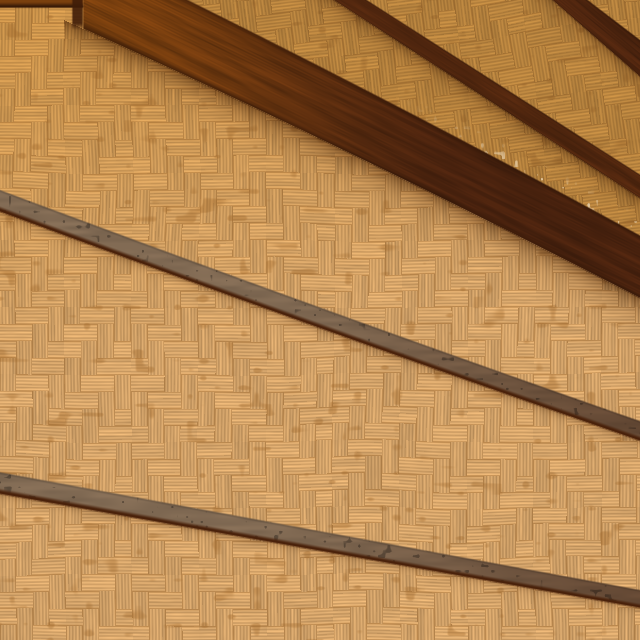
Give the GLSL for this texture, as a WebGL 1 fragment shader.

```glsl
precision highp float;
uniform vec2 u_resolution;

const float CELL = 0.0262;        // width of one woven bundle
const float STRANDS = 5.0;        // strands in a bundle
const float ZIGZAG = 12.0;        // cells between herringbone turns
const vec3 STRAW_PALE = vec3(0.86, 0.68, 0.47);
const vec3 STRAW_GOLD = vec3(0.79, 0.56, 0.25);
const vec3 STRAW_DEEP = vec3(0.62, 0.40, 0.16);
const vec3 WOOD_WARM = vec3(0.48, 0.25, 0.055);
const vec3 WOOD_DARK = vec3(0.29, 0.135, 0.055);
const vec3 WOOD_EDGE = vec3(0.19, 0.085, 0.025);
const vec3 BATTEN_GREY = vec3(0.51, 0.42, 0.33);
const vec3 BATTEN_BROWN = vec3(0.39, 0.28, 0.20);

float hash(vec2 p) {
  return fract(sin(dot(p, vec2(127.1, 311.7))) * 43758.5453);
}

float noise(vec2 p) {
  vec2 i = floor(p), f = fract(p);
  f = f * f * (3.0 - 2.0 * f);
  return mix(mix(hash(i), hash(i + vec2(1.0, 0.0)), f.x),
             mix(hash(i + vec2(0.0, 1.0)), hash(i + 1.0), f.x), f.y);
}

// Height of a slightly bowed line running from ends.x to ends.y.
float lineY(float x, vec2 ends, float bow) {
  return mix(ends.x, ends.y, x) + bow * 4.0 * x * (1.0 - x);
}

// Returns coverage, position across (0 bottom, 1 top) and distance below.
vec3 bar(vec2 p, vec2 top, vec2 bottom, float bow) {
  float t = lineY(p.x, top, bow), b = lineY(p.x, bottom, bow);
  float aa = 1.3 / u_resolution.y;
  float cover = smoothstep(-aa, aa, p.y - b) * smoothstep(-aa, aa, t - p.y);
  return vec3(cover, clamp((p.y - b) / max(t - b, 0.001), 0.0, 1.0), b - p.y);
}

float shadow(float below, float reach) {
  return exp(-max(below, 0.0) / reach) * step(0.0, below);
}

// Twill weave: bundles float over two cells, stepping into herringbone.
vec3 weave(vec2 p, float gold) {
  vec2 q = p + 0.007 * vec2(noise(p * 7.0), noise(p * 7.0 + 31.0));
  q /= CELL;
  vec2 cell = floor(q), f = fract(q);
  float zig = abs(mod(cell.x + 5.0, 2.0 * ZIGZAG) - ZIGZAG);
  float phase = mod(zig + cell.y, 4.0);
  float flat_ = step(phase, 1.5);
  float across = mix(q.x, q.y, flat_);
  float along = mix(q.y, q.x, flat_);
  float strand = floor(across * STRANDS);
  float tone = hash(vec2(strand, flat_ * 17.0 + floor(along / 4.0)));
  float round_ = 0.5 - 0.5 * cos(6.28318 * across * STRANDS);
  float edge = mix(min(f.x, 1.0 - f.x), min(f.y, 1.0 - f.y), flat_);
  float gap = 1.0 - smoothstep(0.0, 0.12, edge);
  float fibre = noise(vec2(across * 14.0, along * 1.5));
  vec3 c = mix(STRAW_PALE, STRAW_GOLD, gold);
  c *= 0.85 + 0.11 * round_ + 0.10 * tone + 0.06 * fibre;
  c = mix(c, STRAW_DEEP, 0.30 * gap + 0.12 * (1.0 - round_));
  c *= mix(0.98, 1.02, flat_);
  float knot = smoothstep(0.78, 0.95, noise(q * vec2(1.3, 1.9) + 9.0));
  return mix(c, STRAW_DEEP, 0.38 * knot);
}

vec3 batten(vec2 p, vec3 b) {
  vec3 c = mix(BATTEN_GREY, BATTEN_BROWN, smoothstep(0.35, 1.1, p.x));
  c *= 0.92 + 0.14 * noise(p * vec2(25.0, 160.0));
  c *= 1.0 - 0.3 * smoothstep(0.82, 0.95, noise(p * 130.0));
  c = mix(WOOD_EDGE * 1.5, c, smoothstep(0.08, 0.30, b.y));
  return mix(c, c * 0.8, smoothstep(0.85, 1.0, b.y));
}

vec3 timber(vec2 p, float v, float slope, float warmth) {
  vec2 g = vec2(p.x, p.y + slope * p.x);
  float grain = noise(g * vec2(9.0, 150.0)) * 0.6 + noise(g * vec2(30.0, 420.0)) * 0.4;
  vec3 c = mix(WOOD_DARK, WOOD_WARM, warmth) * (0.78 + 0.42 * grain);
  float rim = smoothstep(0.0, 0.10, v) * smoothstep(1.0, 0.90, v);
  return mix(WOOD_EDGE, c, 0.35 + 0.65 * rim);
}

void main() {
  vec2 p = gl_FragCoord.xy / u_resolution;
  float aa = 1.3 / u_resolution.x;

  vec3 beam = bar(p, vec2(1.142, 0.632), vec2(1.013, 0.534), 0.009);
  vec3 upper = bar(p, vec2(1.366, 0.727), vec2(1.337, 0.690), 0.0);
  vec3 corner = bar(p, vec2(1.700, 0.9375), vec2(1.756, 0.880), 0.0);
  vec3 high = bar(p, vec2(0.703, 0.342), vec2(0.669, 0.311), -0.003);
  vec3 low = bar(p, vec2(0.262, 0.078), vec2(0.228, 0.050), 0.0);

  // Woven panels, tilted and deeper in colour behind the beam
  float behind = step(0.06, -beam.z);
  float a = -0.13 * behind;
  vec2 w = mat2(cos(a), sin(a), -sin(a), cos(a)) * p;
  float gold = 0.62 * smoothstep(0.35, 1.05, p.y - 0.15 * p.x) + 0.18;
  vec3 col = weave(w, mix(gold, 0.9, behind)) * mix(1.0, 0.91, behind);

  // Contact shadows
  float shade = 0.50 * shadow(beam.z, 0.022) * step(0.1, p.x);
  shade += 0.40 * shadow(upper.z, 0.014) + 0.35 * shadow(corner.z, 0.014);
  shade += 0.30 * shadow(high.z, 0.007) + 0.25 * shadow(low.z, 0.006);
  col *= 1.0 - min(shade, 0.7) * vec3(0.75, 0.9, 1.1);

  // Bright flecks along the top of the beam
  float rise = p.y - lineY(p.x, vec2(1.142, 0.632), 0.009);
  float fleck = smoothstep(0.76, 0.92, noise(p * 150.0));
  fleck *= smoothstep(0.035, 0.005, rise) * step(0.0, rise) * smoothstep(0.6, 0.85, p.x);
  col = mix(col, vec3(0.93, 0.85, 0.72), 0.75 * fleck);

  // Battens and timbers
  col = mix(col, batten(p, low), low.x);
  col = mix(col, batten(p, high), high.x);
  col = mix(col, timber(p, upper.y, 0.64, 0.12), upper.x);
  col = mix(col, timber(p, corner.y, 0.82, 0.05), corner.x);
  float warmth = 1.0 - smoothstep(0.12, 0.75, p.x);
  float beamStart = smoothstep(0.130 - aa, 0.130 + aa, p.x);
  col = mix(col, timber(p, beam.y, 0.49, warmth), beam.x * beamStart);

  // Joint and rail at the upper left
  float rail = smoothstep(0.986, 0.990, p.y) * (1.0 - beamStart);
  col = mix(col, mix(WOOD_EDGE, WOOD_WARM, smoothstep(0.988, 0.998, p.y)), rail);
  float joint = smoothstep(0.010, 0.006, abs(p.x - 0.121)) * smoothstep(0.952, 0.965, p.y);
  col = mix(col, WOOD_EDGE * 1.3, 0.9 * joint);

  gl_FragColor = vec4(clamp(col, 0.0, 1.0), 1.0);
}
```
